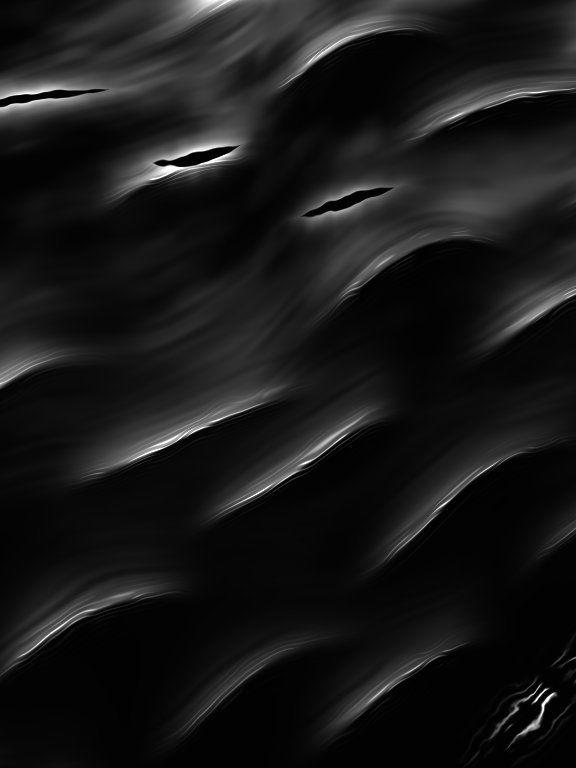
Reproduce this texture procedurally as a WebGL 2 fragment shader.

```glsl
#version 300 es
precision highp float;
// Dark rippled liquid: tilted crests with soft sheen, fine bright filaments and black slivers.

uniform vec2 u_resolution;
out vec4 fragColor;

const float TAU            = 6.2831853;
const int   CREST_COUNT    = 10;
const int   FIRST_SLIVER   = 6;      // crests from here upward carry a black sliver
const float CREST_START    = 0.03;   // height of the lowest crest at mid width
const float CREST_SPACING  = 0.107;
const float SLOPE_LOW      = 0.46;
const float SLOPE_HIGH     = 0.16;
const float BEND_HEIGHT    = 0.03;
const float BEND_RATE      = 13.0;
const float PHASE_STEP     = 2.4;    // shift of the bends from crest to crest
const float WARP_AMOUNT    = 0.06;
const float HAZE_LEVEL     = 0.35;
const float SHEEN_LEVEL    = 0.66;
const float FILAMENT_LEVEL = 0.95;
const float FILAMENT_RATE  = 1050.0;
const float SHADOW_REACH   = 0.07;
const float SLIVER_LENGTH  = 0.085;
const float SLIVER_WIDTH   = 0.007;
const float HALO_LEVEL     = 0.7;
const float BASE_LEVEL     = 0.02;
const float CONTRAST       = 1.3;
const float EXPOSURE       = 1.5;
const vec2  CHURN_CENTER   = vec2(0.71, 0.09);

float hash(vec2 p) {
    vec3 q = fract(p.xyx * 0.1031);
    q += dot(q, q.yzx + 33.33);
    return fract((q.x + q.y) * q.z);
}

float noise(vec2 p) {
    vec2 i = floor(p), f = fract(p);
    f = f * f * f * (f * (f * 6.0 - 15.0) + 10.0);
    return mix(mix(hash(i), hash(i + vec2(1, 0)), f.x),
               mix(hash(i + vec2(0, 1)), hash(i + vec2(1, 1)), f.x), f.y);
}

float fbm(vec2 p) {
    float sum = 0.0, gain = 0.5;
    for (int i = 0; i < 4; i++) {
        sum += gain * noise(p);
        p = mat2(1.6, 1.2, -1.2, 1.6) * p + 7.1;
        gain *= 0.5;
    }
    return sum / 0.9375;
}

// Smooth grey reflection, stretched along the crests, combed and fading downward.
float haze(vec2 p) {
    vec2 along = vec2(p.x * 0.9 + p.y * 0.43, p.y * 0.9 - p.x * 0.43);
    float cloud = smoothstep(0.3, 0.75, fbm(along * vec2(3.5, 8.0) + 3.7));
    float combed = smoothstep(0.4, 0.75, noise(along * vec2(5.0, 9.0) + 21.0));
    float streak = noise(along * vec2(9.0, 110.0)) - 0.5;
    return HAZE_LEVEL * cloud * (1.0 + 0.55 * combed * streak) * smoothstep(0.12, 0.95, p.y);
}

// One crest: shadows the light below it, then adds sheen, filaments and a sliver.
float addCrest(float light, vec2 p, int index, float pixel) {
    float id = float(index), level = id / float(CREST_COUNT - 1);
    float seed = hash(vec2(id, 4.0));
    float slope = mix(SLOPE_LOW, SLOPE_HIGH, level);
    float offset = id * PHASE_STEP + seed;
    float phase = p.x * BEND_RATE + offset;
    float height = CREST_START + CREST_SPACING * (id + 0.4 * (seed - 0.5))
                 + slope * (p.x - 0.375) + BEND_HEIGHT * sin(phase);
    float tilt = slope + BEND_HEIGHT * BEND_RATE * cos(phase);
    float d = (p.y - height) / sqrt(1.0 + tilt * tilt);

    // Strength swells where the crest climbs; strong parts have sharp edges.
    float swell = smoothstep(-0.75, 0.95, cos(phase - 0.9));
    float patches = smoothstep(0.2, 0.78, noise(vec2(p.x * 5.0 + seed * 31.0, id * 7.3)));
    float strength = swell * patches;
    float edge = mix(0.026, 0.003, strength);
    float below = 1.0 - smoothstep(-edge, edge, d);
    light *= 1.0 - mix(0.5, 0.97, strength) * below * exp(min(d, 0.0) / SHADOW_REACH);

    // Sheen above the edge, combed by faint streaks.
    float gain = mix(0.65, 1.1, hash(vec2(id, 9.0))) * mix(0.65, 1.0, level);
    float streak = noise(vec2(p.x * 9.0 + id, d * 130.0 + 2.0 * noise(p * 12.0)));
    float sheen = (1.0 - below) * exp(-max(d, 0.0) / mix(0.026, 0.05, seed));
    light += SHEEN_LEVEL * gain * strength * sheen * mix(0.65, 1.2, streak);

    // Thin broken filaments hugging the edge.
    float wiggle = 9.0 * noise(vec2(p.x * 32.0, d * 60.0 + id * 5.0));
    float line = pow(0.5 + 0.5 * sin(d * FILAMENT_RATE + wiggle), 3.0);
    float broken = smoothstep(0.2, 0.8, noise(vec2(p.x * 38.0, d * 140.0 + id)));
    float envelope = exp(-abs(d - 0.002) / 0.007);
    light += FILAMENT_LEVEL * gain * strength * strength * line * broken * envelope;

    // Black sliver with a bright halo, nearly straight over a hilltop of the crest.
    if (index >= FIRST_SLIVER) {
        float top = mod(0.25 * TAU - offset, TAU) / BEND_RATE;
        float u = (p.x - top) / (SLIVER_LENGTH * mix(0.6, 1.1, hash(vec2(id, 2.0))));
        float ragged = 0.005 * (noise(vec2(p.x * 70.0, d * 60.0 + id)) - 0.5);
        float lift = 0.008 + 0.012 * min(u * u, 1.5);
        float gap = abs(d - lift) - SLIVER_WIDTH * (1.0 - u * u) + ragged;
        light += HALO_LEVEL * exp(-max(gap, 0.0) / 0.014) * exp(-u * u * 0.9);
        light *= smoothstep(-pixel, pixel, gap);
    }
    return light;
}

// Bright frayed strands climbing through the lower corner.
float churn(vec2 p) {
    vec2 away = p - CHURN_CENTER;
    vec2 along = vec2(away.x + away.y, away.y - away.x) * 0.7071;
    float sway = 14.0 * fbm(along * vec2(22.0, 34.0) + 9.0);
    float line = pow(0.5 + 0.5 * sin(along.y * 480.0 + sway), 4.0);
    float patches = smoothstep(0.35, 0.75, noise(along * vec2(40.0, 80.0) + 5.0));
    along /= vec2(0.09, 0.025);
    return 0.9 * line * patches * exp(-dot(along, along));
}

void main() {
    vec2 p = gl_FragCoord.xy / u_resolution.y;
    float pixel = 1.0 / u_resolution.y;
    vec2 warp = vec2(noise(p * 4.0 + 11.0), noise(p * 4.0 + 47.0)) - 0.5;
    vec2 q = p + WARP_AMOUNT * warp;

    float light = haze(p + 2.0 * WARP_AMOUNT * warp);
    for (int i = 0; i < CREST_COUNT; i++) light = addCrest(light, q, i, pixel);
    light = EXPOSURE * pow(light + churn(p) + BASE_LEVEL, CONTRAST);
    fragColor = vec4(vec3(clamp(light, 0.0, 1.0)), 1.0);
}
```
